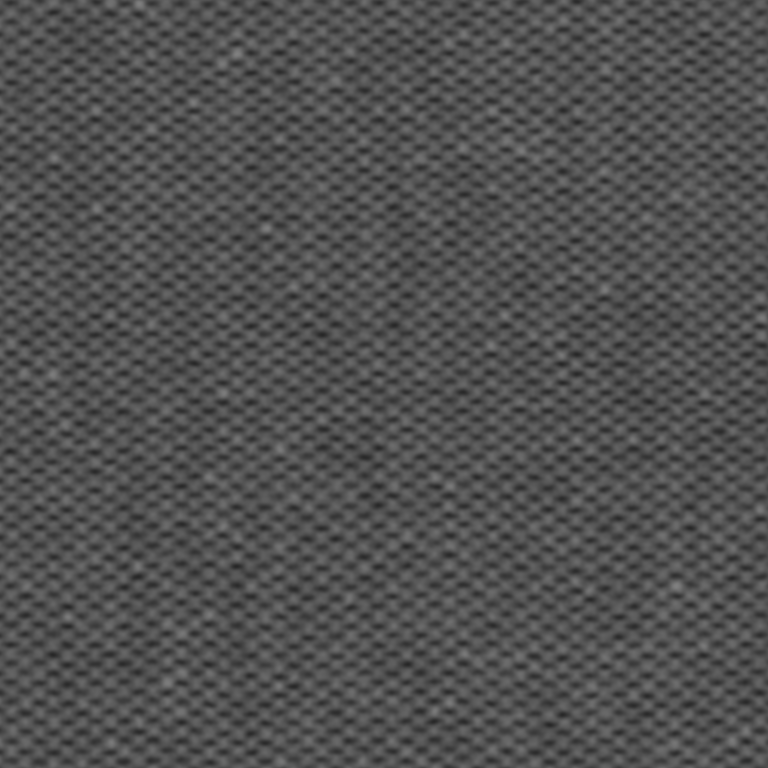
Reproduce this texture procedurally as a Shadertoy shader.

```glsl
// Dark grey plain-weave cloth: columns of soft raised threads, every other
// column shifted by half a row, with short dark gaps between the threads.
// Gaussian spots on a staggered grid, varied by hashes and gradient noise.

float hash(vec2 p) {
    p = fract(p * vec2(0.1031, 0.1137));
    p += dot(p, p.yx + 33.33);
    return fract((p.x + p.y) * p.x * 17.3);
}

vec2 gradientAt(vec2 cell) {
    float angle = 6.2832 * hash(cell + 71.0);
    return vec2(cos(angle), sin(angle));
}

// Gradient noise, roughly -0.7 to 0.7
float noise(vec2 p) {
    vec2 i = floor(p), f = fract(p);
    vec2 u = f * f * f * (f * (f * 6.0 - 15.0) + 10.0);
    vec2 e = vec2(0.0, 1.0);
    float low = mix(dot(gradientAt(i), f),
                    dot(gradientAt(i + e.yx), f - e.yx), u.x);
    float high = mix(dot(gradientAt(i + e), f - e),
                     dot(gradientAt(i + 1.0), f - 1.0), u.x);
    return mix(low, high, u.y);
}

float spot(vec2 offset, vec2 size) {
    vec2 q = offset / size;
    return exp(-0.5 * dot(q, q));
}

// Sum of the raised threads and dark gaps around p (columns, rows)
float weave(vec2 p) {
    float relief = 0.0;
    for (int i = -1; i <= 1; i++) {
        float column = floor(p.x) + float(i);
        float stagger = 0.5 * mod(column, 2.0);
        for (int j = -1; j <= 1; j++) {
            float row = floor(p.y - stagger) + float(j);
            vec2 id = vec2(column, row) + 5.0;
            float vary = hash(id), wear = hash(id + 131.0);
            vec2 gap = p - vec2(column + 0.5, row + stagger);
            gap.y += 0.12 * (wear - 0.5);
            vec2 thread = gap - vec2(0.14 * (vary - 0.5), 0.5);
            // A few threads catch more light
            float shine = 0.065 + 0.05 * vary + 0.08 * pow(wear, 14.0);
            relief += shine * spot(thread, vec2(0.32, 0.215));
            relief -= (0.10 + 0.07 * wear) * spot(gap, vec2(0.39, 0.14));
        }
    }
    return relief;
}

void mainImage(out vec4 fragColor, in vec2 fragCoord) {
    vec2 uv = fragCoord / iResolution.xy;

    // 54 staggered columns by 39.5 rows, gently pulled out of line
    vec2 p = uv * vec2(54.3, 39.5) - vec2(0.28, 0.36);
    p += vec2(0.2, 0.35) * vec2(noise(uv * 5.0), noise(uv * vec2(6.0, 4.0) + 19.0));
    p += 0.08 * vec2(noise(p * 0.8 + 7.0), noise(p * 0.8 + 43.0));

    float tone = 0.321 + weave(p);
    // Vertical streaks, uneven patches and fine fibres
    tone += 0.028 * noise(uv * vec2(26.0, 3.0) + 11.0);
    tone += 0.025 * noise(uv * vec2(14.0, 18.0) + 37.0);
    tone += 0.035 * noise(uv * vec2(125.0, 140.0) + 3.0);

    fragColor = vec4(vec3(clamp(tone, 0.0, 1.0)), 1.0);
}
```
